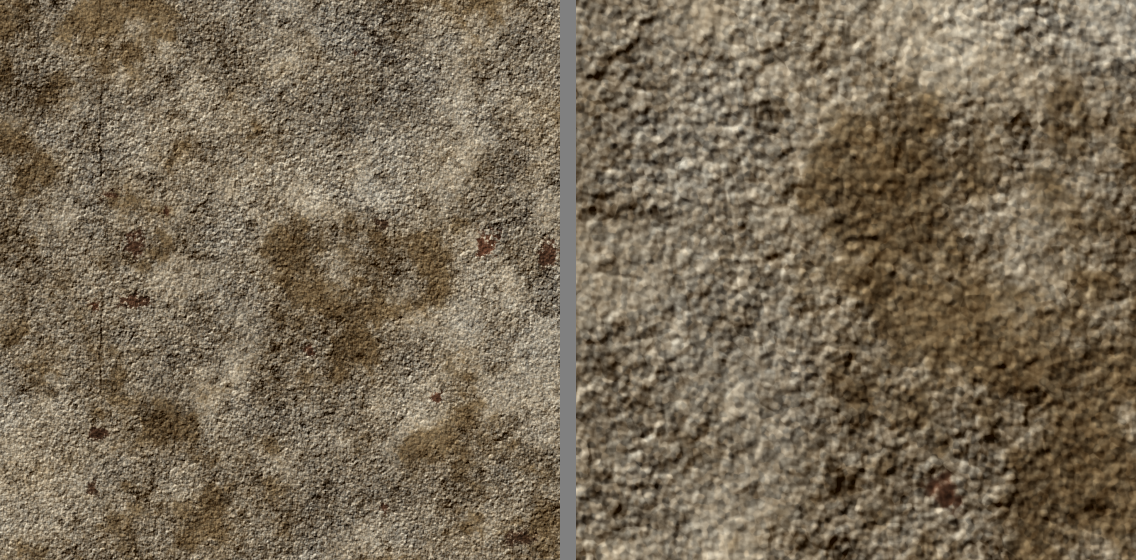
Left, the full canvas; right, a detail of the centre.
A Shadertoy shader for this texture:

```glsl
// Weathered concrete: soft cellular blotches set the tone of the wall,
// a fine cellular height field lit from the upper left gives the grit,
// and sandy patches, brown stains, rust spots and a hairline crack go on top.

vec3 hash(vec2 p) {
    vec3 q = fract(p.xyx * vec3(0.1031, 0.1030, 0.0973));
    q += dot(q, q.yxz + 33.33);
    return fract((q.xxy + q.yzz) * q.zyx);
}

// x: smooth blend of random cell values, y: distance to the nearest cell point
vec2 cells(vec2 p) {
    vec2 id = floor(p);
    float sum = 0.0, weight = 0.0, nearest = 2.0;
    for (int y = -1; y <= 1; y++)
    for (int x = -1; x <= 1; x++) {
        vec2 cell = id + vec2(x, y);
        vec3 rnd = hash(cell);
        float d = distance(p, cell + rnd.xy);
        float w = exp(-6.0 * d * d);
        sum += w * rnd.z;
        weight += w;
        nearest = min(nearest, d);
    }
    return vec2(sum / weight, nearest);
}

// Layered blotches, centred on zero
float blotches(vec2 p) {
    float sum = 0.0, amp = 1.0;
    for (int i = 0; i < 5; i++) {
        sum += amp * (cells(p).x - 0.5);
        p = mat2(1.6, 1.2, -1.2, 1.6) * p + 17.3;
        amp *= 0.72;
    }
    return sum;
}

// Height of the gritty surface in two grain sizes
float grit(vec2 uv) {
    vec2 coarse = cells(uv * 145.0 + 40.0);
    vec2 fine = cells(uv * 270.0 + 90.0);
    return coarse.x - 0.5 * coarse.y + 0.7 * (fine.x - 0.5 * fine.y);
}

void mainImage(out vec4 fragColor, in vec2 fragCoord) {
    vec2 uv = fragCoord / iResolution.y;

    // Large tone, with a darker damp band running down the wall
    float tone = blotches(uv * 5.0 + 3.0);
    float hue = blotches(uv * 7.0 + 61.0);
    float ragged = blotches(uv * 26.0 + 130.0);
    float damp = exp(-pow((uv.x - 0.71 + 0.08 * hue) / 0.07, 2.0))
               * smoothstep(0.2, 0.4, uv.y);
    float t = 0.56 + 0.33 * tone + 0.08 * ragged - 0.08 * damp;

    // Pale sandy patches, a little taller than wide
    float sand = cells(uv * vec2(19.0, 13.0) + 0.3 * ragged + 200.0).x;
    sand = smoothstep(0.60, 0.88, sand + 0.16 * ragged + 0.14 * tone);
    t += 0.15 * sand;

    // Lit grain, rougher where the wall is grey
    float height = grit(uv);
    float relief = height - grit(uv + 0.0028 * vec2(-0.6, 0.8));
    float rough = mix(1.1, 0.8, sand) - 0.15 * hue;
    float speckle = cells(uv * 330.0 + 300.0).x - 0.5;
    t += rough * (0.50 * relief + 0.24 * (height - 0.49)) + 0.34 * speckle;

    // Sparse deep pits
    float pit = cells(uv * 75.0 + 410.0).x + 0.12 * ragged;
    t -= 0.25 * smoothstep(0.2, 0.06, pit);

    // Hairline crack, broken along its length
    float crackX = 0.18 + 0.002 * sin(uv.y * 31.0) + 0.0012 * sin(uv.y * 97.0 + 1.0);
    float crack = smoothstep(0.0028, 0.0006, abs(uv.x - crackX))
                * smoothstep(0.25, 0.32, uv.y)
                * smoothstep(-0.15, 0.2, sin(uv.y * 19.0) + 0.7 * sin(uv.y * 47.0) + ragged);
    t -= 0.35 * crack;

    vec3 color = mix(vec3(0.21, 0.16, 0.10), vec3(0.71, 0.66, 0.57), clamp(t, -0.25, 1.4));

    // Drift between cool grey and warm ochre
    color += vec3(0.020, 0.002, -0.022) * hue + vec3(0.03, 0.0, -0.03) * speckle;

    // Brown stains in the darker, warmer places
    float stain = smoothstep(0.2, 0.65, hue - 0.4 * tone + 0.3 * ragged);
    color *= mix(vec3(1.0), vec3(0.79, 0.74, 0.65), stain);

    // Scattered rust and tar spots with frayed edges
    for (int i = 0; i < 16; i++) {
        vec3 place = hash(vec2(i, 7.0));
        vec3 kind = hash(vec2(i, 23.0));
        vec2 size = mix(vec2(0.008), vec2(0.026, 0.022), kind.xy * kind.z);
        float d = length((uv - place.xy) / size) + 1.1 * ragged + 0.8 * (height - 0.49);
        vec3 spot = mix(vec3(0.30, 0.16, 0.10), vec3(0.14, 0.10, 0.06), place.z);
        color = mix(color, spot * (0.6 + 0.8 * t), 0.8 * smoothstep(1.4, 0.45, d));
    }

    fragColor = vec4(clamp(color, 0.0, 1.0), 1.0);
}
```
